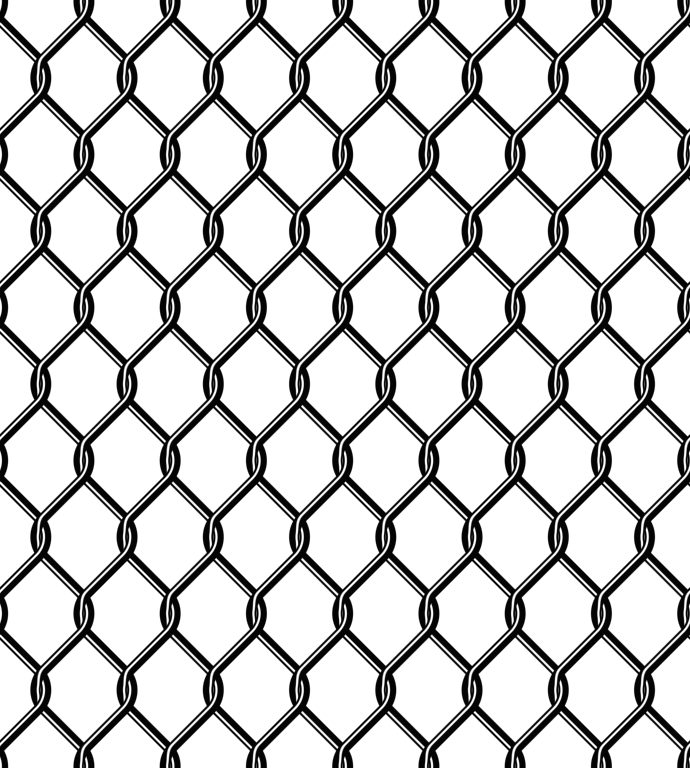
Give the GLSL for this pattern, as a Shadertoy shader.

```glsl
// Chain-link fence of glossy black wire on white.
// Two families of zigzag wires, each built from circular bends joined by
// 45 degree runs, hook together; every rising run passes over a falling one.

#define COLUMNS 8.0        // meshes across the canvas
#define HALF_PITCH 0.887   // height of one run, in mesh widths
#define KNOT_X 0.473       // first knot column, in mesh widths
#define WIRE_RADIUS 0.060
#define HOOK_REACH 0.061   // how far a bend passes its knot centre
#define GLINT_OFFSET 0.024 // shift of the highlight to the left of the wire
#define GLINT_RADIUS 0.0125
#define BEND_SHIFT 0.050   // highlight slides inward on left bends
#define INK vec3(0.015)
#define PAPER vec3(1.0)

// Signed distance to one zigzag wire, positive on its left side.
// The second component is the height from the nearest left bend.
vec2 zigzag(vec2 p) {
    float rise = abs(mod(p.y + HALF_PITCH, 2.0 * HALF_PITCH) - HALF_PITCH);
    vec2 q = vec2(fract(p.x + 0.25) - 0.25, rise);

    // Right bends are left bends turned about the middle of a run.
    float side = 1.0;
    if (rise > 0.5 * HALF_PITCH) {
        q = vec2(0.5, HALF_PITCH) - q;
        side = -1.0;
    }

    // Bend radius that lets arcs and diagonals fill the run exactly.
    float bend = (HALF_PITCH - 0.5 - 2.0 * HOOK_REACH) / (2.0 * sqrt(2.0) - 2.0);
    vec2 v = q - vec2(bend - HOOK_REACH, 0.0);
    float reach = v.x + v.y < 0.0 ? length(v) : (v.y - v.x) * sqrt(0.5);
    return vec2(side * (reach - bend), rise);
}

// Soft-edged stripe around a zero distance
float stripe(float d, float radius, float pixel) {
    return 1.0 - smoothstep(radius - 0.8 * pixel, radius + 0.8 * pixel, abs(d));
}

// Paint a wire with its narrow highlight over the colour below
vec3 paintWire(vec3 below, vec2 p, float pixel) {
    vec2 wire = zigzag(p);
    float inward = 1.0 - smoothstep(0.04, 0.26, wire.y);
    float glint = stripe(wire.x - GLINT_OFFSET + BEND_SHIFT * inward,
                         GLINT_RADIUS, pixel);
    vec3 metal = mix(INK, PAPER, glint);
    return mix(below, metal, stripe(wire.x, WIRE_RADIUS, pixel));
}

void mainImage(out vec4 fragColor, in vec2 fragCoord) {
    float pixel = COLUMNS / iResolution.x;
    vec2 p = (fragCoord - vec2(0.0, 0.5 * iResolution.y)) * pixel;
    p.x -= KNOT_X;

    // The families alternate between rising and falling on each row.
    vec2 even = p;
    vec2 odd = p - vec2(0.5, HALF_PITCH);
    bool evenRises = mod(p.y, 2.0 * HALF_PITCH) < HALF_PITCH;

    vec3 color = paintWire(PAPER, evenRises ? odd : even, pixel);
    color = paintWire(color, evenRises ? even : odd, pixel);
    fragColor = vec4(color, 1.0);
}
```
